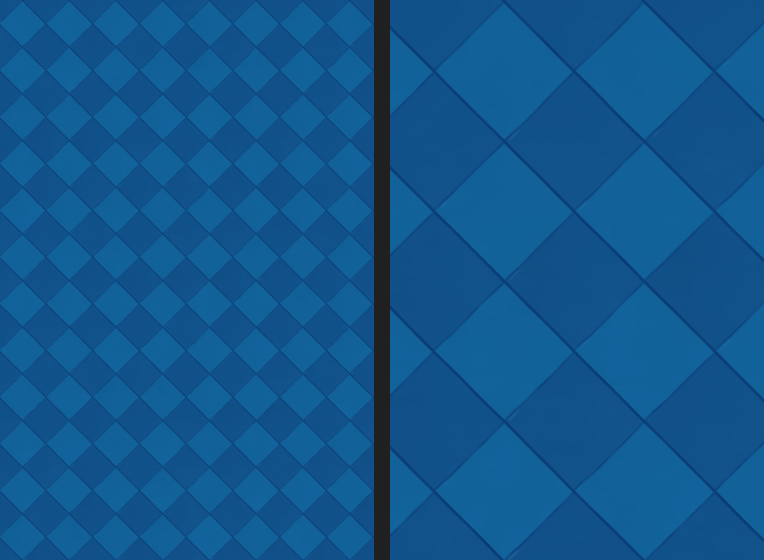
Left, the full canvas; right, a detail of the centre.
Reproduce this pattern procedurally as a WebGL 2 fragment shader.

```glsl
#version 300 es
precision highp float;
// Two-tone blue diamond checker with thin dark seams and small painted scuffs.

uniform vec2 u_resolution;
out vec4 fragColor;

const vec2 REPEATS = vec2(8.0, 12.0);    // light diamonds across and down
const vec2 OFFSET = vec2(-0.018, -0.012); // shift of the lattice, in cells
const vec3 LIGHT_BLUE = vec3(0.070, 0.382, 0.602);
const vec3 DARK_BLUE = vec3(0.068, 0.318, 0.538);
const vec3 SEAM_BLUE = vec3(0.040, 0.225, 0.450);
const vec3 SCUFF_BLUE = vec3(0.140, 0.430, 0.640);
const float SEAM_HALF_WIDTH = 0.010;     // in cells
const float SEAM_WOBBLE = 0.008;
const float FALLING_STRENGTH = 0.85;     // seams running down to the right
const float RISING_STRENGTH = 0.60;      // seams running up to the right
const float SCUFF_LENGTH = 0.24;
const float SCUFF_STRENGTH = 0.45;
const float TILE_VARIATION = 0.008;
const float PAINT_VARIATION = 0.010;
const float TILE_SHADING = 0.008;

float hash(vec2 p) {
  vec3 q = fract(p.xyx * vec3(0.1031, 0.1030, 0.0973));
  q += dot(q, q.yzx + 33.33);
  return fract((q.x + q.y) * q.z);
}

float cornerSlope(vec2 cell, vec2 delta, vec2 period) {
  float angle = 6.28318 * hash(mod(cell, period) + 7.0);
  return dot(vec2(cos(angle), sin(angle)), delta);
}

// Gradient noise that wraps after a whole number of cells
float noise(vec2 p, vec2 period) {
  vec2 i = floor(p), f = fract(p);
  vec2 s = f * f * f * (f * (f * 6.0 - 15.0) + 10.0);
  vec2 e = vec2(1.0, 0.0);
  float low = mix(cornerSlope(i, f, period), cornerSlope(i + e, f - e, period), s.x);
  float high = mix(cornerSlope(i + e.yx, f - e.yx, period),
                   cornerSlope(i + 1.0, f - 1.0, period), s.x);
  return mix(low, high, s.y);
}

float wrappedNoise(vec2 p, vec2 scale) {
  return noise(p * scale, REPEATS * scale);
}

// Signed distance, in cells, to the nearest whole value of a diagonal axis
float seamOffset(float axis) {
  return (fract(axis + 0.5) - 0.5) * 0.70711;
}

float stroke(float d, float halfWidth, float aa) {
  return 1.0 - smoothstep(halfWidth - aa, halfWidth + aa, abs(d));
}

void main() {
  vec2 p = gl_FragCoord.xy / u_resolution * REPEATS - OFFSET;
  float aa = 0.7 * REPEATS.x / u_resolution.x;

  // Diagonal axes: whole values of x are falling seams, of y rising seams
  vec2 diagonal = vec2(p.x + p.y, p.x - p.y) + 0.5;
  vec2 id = floor(diagonal);
  vec2 local = fract(diagonal);
  vec2 centre = mod(vec2(id.x + id.y, id.x - id.y), 2.0 * REPEATS);

  // Hand-drawn wobble of the two seam directions
  float wobble = wrappedNoise(p, vec2(3.0));
  float falling = seamOffset(diagonal.x) + SEAM_WOBBLE * 0.6 * wobble;
  float nearCrossing = 1.0 - smoothstep(0.5 * SCUFF_LENGTH, SCUFF_LENGTH, local.x);
  float rising = seamOffset(diagonal.y) + SEAM_WOBBLE * (wobble + 0.7 * nearCrossing);

  // Diamond fill, blended across all four edges
  float edge = falling * rising / max(length(vec2(falling, rising)), 1e-4);
  float corner = mod(floor(diagonal.x + 0.5) + floor(diagonal.y + 0.5), 2.0);
  float side = edge * (corner * 2.0 - 1.0);
  float lightMask = smoothstep(-aa, aa, side);
  vec3 colour = mix(DARK_BLUE, LIGHT_BLUE, lightMask);

  // Slight tone change between tiles, within each tile, and from the brush
  float tone = TILE_VARIATION * (hash(centre + 3.0) - 0.5);
  tone += TILE_SHADING * (local.y - 0.5);
  float brush = wrappedNoise(p, vec2(2.0)) + 0.5 * wrappedNoise(p, vec2(5.0, 9.0));
  tone += PAINT_VARIATION * brush;
  colour += tone * vec3(0.3, 1.0, 1.0);

  // Pale scuffs beside the rising seams, just above each crossing
  float wear = smoothstep(-0.25, 0.3, wrappedNoise(p + 0.37, vec2(9.0)));
  float scuff = stroke(rising - 0.020, 0.008, aa) * nearCrossing;
  scuff *= smoothstep(0.02, 0.07, local.x) * wear;
  colour = mix(colour, SCUFF_BLUE, SCUFF_STRENGTH * scuff);

  // Dark seams: falling ones continuous, rising ones worn and broken
  float fallingSeam = stroke(falling, SEAM_HALF_WIDTH, aa);
  fallingSeam *= FALLING_STRENGTH * (1.0 + 0.3 * wrappedNoise(p, vec2(4.0)));
  float breaks = 0.75 + 0.8 * wrappedNoise(p + 0.61, vec2(6.0));
  float risingSeam = stroke(rising, SEAM_HALF_WIDTH * 0.85, aa);
  risingSeam *= RISING_STRENGTH * clamp(breaks, 0.2, 1.0);
  colour = mix(colour, SEAM_BLUE, clamp(max(fallingSeam, risingSeam), 0.0, 1.0));

  fragColor = vec4(colour, 1.0);
}
```
